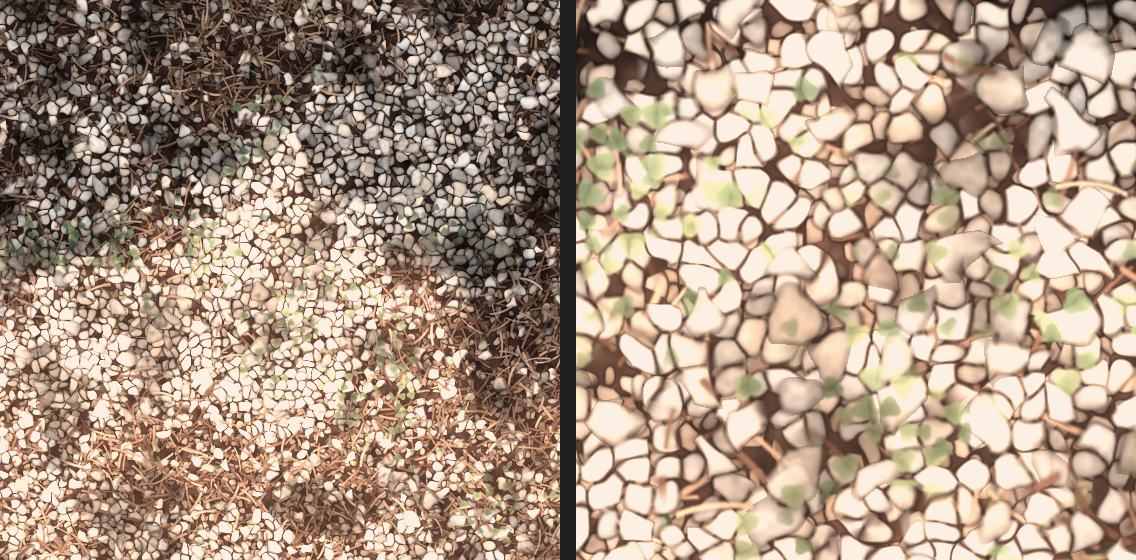
Left: the whole. Right: its middle third, enlarged.
A WebGL 2 fragment shader for this texture:

```glsl
#version 300 es
precision highp float;
// Sun-dappled forest floor: pale gravel, brown needle litter and small green leaves.
// Gravel is a cell pattern, needles are bent strokes scattered over several grids,
// and broad soft fields decide where each material lies and where the sun falls.

#define CRUMB_GRID 82.0
#define GRAVEL_GRID 55.0
#define STONE_GRID 39.0
#define NEEDLE_GRID 27.0
#define LEAF_GRID 62.0
#define LOWER_LAYERS 5
#define UPPER_LAYERS 4
#define SHADE_LIGHT vec3(0.98, 0.97, 0.97)
#define SUN_LIGHT vec3(1.50, 1.43, 1.36)
#define SUN_HAZE vec3(0.20, 0.145, 0.115)
#define GROUND vec3(0.155, 0.108, 0.094)
#define WHITE_LIMIT vec3(0.985, 0.94, 0.89)

uniform vec2 u_resolution;
out vec4 outColor;

vec3 hash3(vec2 p) {
  vec3 q = fract(p.xyx * vec3(0.1031, 0.1030, 0.0973));
  q += dot(q, q.yxz + 33.33);
  return fract((q.xxy + q.yzz) * q.zyx);
}

float noise(vec2 p) {
  vec2 i = floor(p), f = fract(p);
  f = f * f * (3.0 - 2.0 * f);
  return mix(mix(hash3(i).x, hash3(i + vec2(1, 0)).x, f.x),
             mix(hash3(i + vec2(0, 1)).x, hash3(i + vec2(1, 1)).x, f.x), f.y);
}

float fbm(vec2 p) {
  return 0.55 * noise(p) + 0.29 * noise(p * 2.1 + 7.3) + 0.16 * noise(p * 4.3 + 19.1);
}

float blob(vec2 p, vec2 center, vec2 radius) {
  vec2 d = (p - center) / radius;
  return exp(-dot(d, d));
}

mat2 rotation(float a) {
  return mat2(cos(a), -sin(a), sin(a), cos(a));
}

// Broad fields: share of gravel, share of leaves, amount of sun
float gravelField(vec2 p) {
  float g = 0.55 + 1.1 * (fbm(p * 7.0) - 0.5);
  g += 0.50 * blob(p, vec2(0.72, 0.72), vec2(0.26, 0.20)) + 0.42 * blob(p, vec2(0.52, 0.47), vec2(0.20, 0.22));
  g += 0.40 * blob(p, vec2(0.06, 0.37), vec2(0.22, 0.10)) + 0.22 * blob(p, vec2(0.10, 0.86), vec2(0.18, 0.20));
  g -= 0.65 * blob(p, vec2(0.42, 0.90), vec2(0.17, 0.13)) + 0.45 * blob(p, vec2(0.30, 0.18), vec2(0.24, 0.10));
  g -= 0.60 * blob(p, vec2(0.93, 0.36), vec2(0.15, 0.16));
  return clamp(g, 0.15, 0.97);
}

float leafField(vec2 p) {
  float f = 0.9 * blob(p, vec2(0.21, 0.57), vec2(0.20, 0.045)) + 0.8 * blob(p, vec2(0.31, 0.52), vec2(0.07, 0.07));
  f += 0.8 * blob(p, vec2(0.46, 0.76), vec2(0.045, 0.06)) + 0.7 * blob(p, vec2(0.55, 0.40), vec2(0.09, 0.13));
  f += 0.6 * blob(p, vec2(0.69, 0.29), vec2(0.06, 0.12)) + 0.5 * blob(p, vec2(0.79, 0.58), vec2(0.05, 0.06));
  f += 0.5 * blob(p, vec2(0.92, 0.09), vec2(0.10, 0.07));
  return 1.25 * f * smoothstep(0.30, 0.60, noise(p * 22.0 + 5.0));
}

float sunField(vec2 p) {
  float edge = 0.50 + 0.20 * blob(p, vec2(0.50, 0.0), vec2(0.17, 9.0)) - 0.16 * smoothstep(0.74, 0.92, p.x);
  return smoothstep(-0.13, 0.13, edge - p.y + 0.26 * (fbm(p * 8.0 + 31.0) - 0.5));
}

// Pebbles: nearest stretched cell, rounded, with dark gaps between
vec3 addPebbles(vec3 base, vec2 p, float grid, float share, vec3 tone) {
  vec2 q = p * grid + 0.45 * vec2(noise(p * grid * 1.3), noise(p * grid * 1.3 + 40.0));
  float near = 9.0, second = 9.0;
  vec2 id = vec2(0), offset = vec2(0);
  for (int k = 0; k < 9; k++) {
    vec2 cell = floor(q) + vec2(k % 3 - 1, k / 3 - 1);
    vec3 h = hash3(cell + grid);
    vec2 d = q - cell - 0.1 - 0.8 * h.xy;
    float dist = length(rotation(6.28 * h.z) * d * vec2(0.86, 1.16));
    if (dist < near) { second = near; near = dist; id = cell; offset = d; }
    else second = min(second, dist);
  }
  vec3 h = hash3(id + grid + 71.0);
  float inside = min(0.5 * (second - near), mix(0.42, 0.75, h.y) - near);
  float present = smoothstep(-0.04, 0.04, share - h.x);
  vec3 tint = tone * mix(vec3(0.74, 0.73, 0.72), vec3(0.84, 0.76, 0.68), h.z);
  float shading = mix(0.68, 1.12, h.y) * (0.76 + 0.26 * smoothstep(0.0, 0.28, inside));
  shading += 0.16 * dot(offset, vec2(-0.5, 0.8)) + 0.14 * (noise(p * 210.0) - 0.5);
  base *= 1.0 - 0.4 * present * smoothstep(-0.15, 0.02, inside);
  return mix(base, tint * shading, present * smoothstep(-0.03, 0.13, inside));
}

// Needles: one bent stroke per cell, each with a soft shadow
vec3 addNeedles(vec3 base, vec2 p, float layer, float share) {
  vec2 q = p * NEEDLE_GRID + layer * vec2(7.37, 3.71);
  for (int k = 0; k < 9; k++) {
    vec2 cell = floor(q) + vec2(k % 3 - 1, k / 3 - 1);
    vec3 h = hash3(cell + layer * 17.0), v = hash3(cell + layer * 29.0 + 91.0);
    vec2 d = rotation(6.28 * h.z) * (q - cell - 0.1 - 0.8 * h.xy);
    d.y += 0.7 * (v.y - 0.5) * d.x * d.x;
    float dist = length(vec2(max(abs(d.x) - mix(0.12, 0.6, v.z), 0.0), d.y)) - mix(0.01, 0.05, h.x);
    float present = smoothstep(-0.04, 0.04, share - v.x);
    base *= 1.0 - 0.24 * present * smoothstep(0.13, 0.0, dist);
    vec3 tone = mix(vec3(0.30, 0.185, 0.135), vec3(0.82, 0.68, 0.57), v.y * mix(v.z, 1.0, 0.4));
    base = mix(base, tone, 0.9 * present * smoothstep(0.055, -0.03, dist));
  }
  return base;
}

// Leaves: small lobed discs
vec3 addLeaves(vec3 base, vec2 p, float share) {
  vec2 q = p * LEAF_GRID;
  for (int k = 0; k < 9; k++) {
    vec2 cell = floor(q) + vec2(k % 3 - 1, k / 3 - 1);
    vec3 h = hash3(cell + 203.0);
    vec2 d = q - cell - h.xy;
    float radius = mix(0.32, 0.58, h.z) * (0.86 + 0.14 * cos(3.0 * atan(d.y, d.x) + 6.28 * h.x));
    float cover = smoothstep(0.1, -0.1, length(d) - radius) * smoothstep(-0.1, 0.1, share - h.y);
    vec3 green = mix(vec3(0.28, 0.38, 0.27), vec3(0.55, 0.60, 0.44), h.x) * (0.8 + 0.5 * length(d));
    base = mix(base, green, 0.8 * cover);
  }
  return base;
}

void main() {
  vec2 p = gl_FragCoord.xy / u_resolution.y;
  float gravel = gravelField(p), litter = 1.0 - gravel, sun = sunField(p);
  vec3 color = GROUND * (0.5 + noise(p * 90.0));
  color = addPebbles(color, p + 0.71, CRUMB_GRID, 0.40 + 0.25 * sun, vec3(0.70, 0.64, 0.60));
  for (int i = 0; i < LOWER_LAYERS; i++) color = addNeedles(color, p, float(i), 0.10 + 1.1 * litter);
  color = addPebbles(color, p, GRAVEL_GRID, gravel * 1.15, vec3(1.0));
  color = addPebbles(color, p + 0.37, STONE_GRID, 0.30 * gravel, vec3(1.0));
  for (int i = 0; i < UPPER_LAYERS; i++) color = addNeedles(color, p, float(i + 9), 0.85 * litter - 0.10);
  color = addLeaves(color, p, leafField(p));

  // Sunlight, hollows in shadow and glare
  color *= mix(0.64, 1.12, smoothstep(0.28, 0.56, fbm(p * 11.0 + 63.0)));
  color = color * mix(SHADE_LIGHT, SUN_LIGHT, sun) + SUN_HAZE * sun;
  outColor = vec4(min(color, WHITE_LIMIT), 1.0);
}
```
